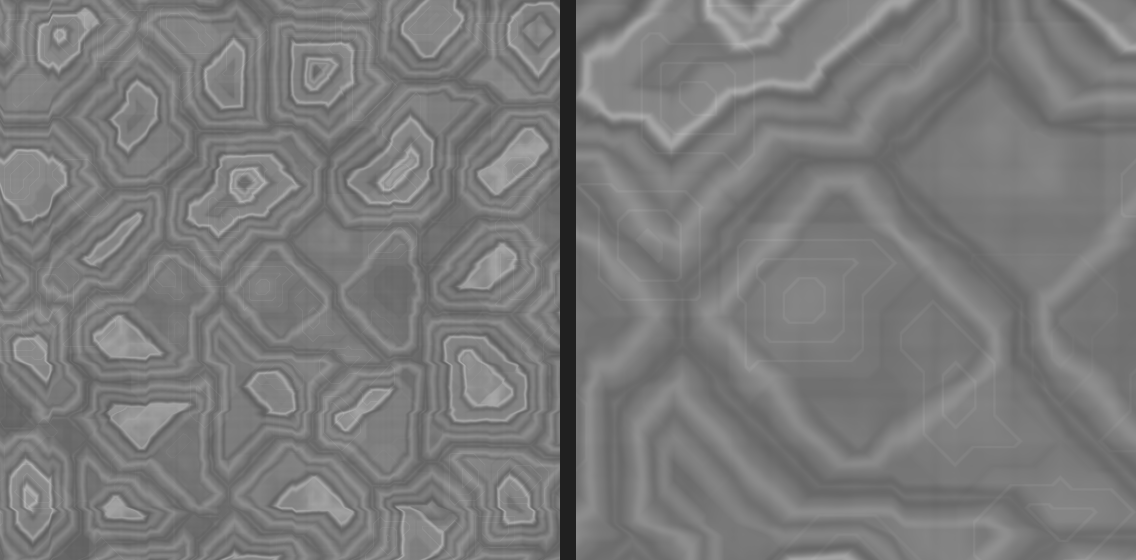
Left: the whole. Right: its middle third, enlarged.
This pattern is drawn by a three.js fragment shader. Its source:

```glsl
// Grey circuit-like relief: contour bands around cells of a square-metric Voronoi field.
varying vec2 vUv;

#define CELLS 5.0          // large cells across the canvas
#define MID_CELLS 11.0     // cells of the faint contour layer
#define FINE_CELLS 26.0    // cells of the finest layer
#define JOG 0.09           // size of the small steps in the lines
#define MID_WARP 0.06      // how far the faint layers bend the bands
#define FINE_WARP 0.02
#define BASE_GREY 0.468
#define PATCH_TONE 0.055   // tone spread between flat patches
#define ETCH 0.028         // strength of the hairline contours
#define GRAIN 0.012        // strength of the straight striations

float hash1(float n) {
  return fract(sin(n * 91.345 + 4.7) * 4375.85);
}

vec2 hash2(vec2 p) {
  vec2 q = vec2(dot(p, vec2(127.1, 311.7)), dot(p, vec2(269.5, 183.3)));
  return fract(sin(q) * 4375.85);
}

// Random plateaus joined by short ramps
float stairs(float x) {
  float i = floor(x);
  return mix(hash1(i), hash1(i + 1.0), smoothstep(0.88, 1.0, x - i)) - 0.5;
}

float noise1(float x) {
  float i = floor(x);
  return mix(hash1(i), hash1(i + 1.0), smoothstep(0.0, 1.0, x - i)) - 0.5;
}

// x: gap between the two nearest sites in the square metric, y: cell tone
vec2 squareCells(vec2 p) {
  vec2 home = floor(p);
  float nearest = 9.0;
  float second = 9.0;
  float tone = 0.0;
  for (int j = -2; j <= 2; j++) {
    for (int i = -2; i <= 2; i++) {
      vec2 cell = home + vec2(float(i), float(j));
      vec2 site = hash2(cell);
      vec2 d = abs(cell + site - p);
      float dist = max(d.x, d.y);
      if (dist < nearest) {
        second = nearest;
        nearest = dist;
        tone = fract(site.x * 7.3 + site.y * 3.1);
      } else {
        second = min(second, dist);
      }
    }
  }
  return vec2(second - nearest, tone);
}

float band(float x, float center, float width) {
  float t = (x - center) / width;
  return exp(-t * t);
}

// Grey value of the relief from the cell border (0) inwards
float reliefProfile(float g) {
  float v = BASE_GREY;
  // border channel
  v -= 0.055 * band(g, 0.02, 0.035);
  v += 0.075 * band(g, 0.14, 0.040);
  v -= 0.030 * band(g, 0.22, 0.025);
  v += 0.040 * band(g, 0.29, 0.035);
  // bright rim and the plateau inside it
  v -= 0.065 * band(g, 0.375, 0.030);
  v += 0.165 * band(g, 0.44, 0.028);
  v += 0.045 * smoothstep(0.44, 0.50, g);
  // strong inner rings of the large cells
  v -= 0.080 * band(g, 0.63, 0.040);
  v += 0.140 * band(g, 0.70, 0.028);
  v += 0.080 * band(g, 0.78, 0.028);
  v -= 0.110 * band(g, 0.86, 0.035);
  v += 0.090 * band(g, 0.94, 0.030);
  v -= 0.170 * band(g, 1.03, 0.040);
  v += 0.060 * band(g, 1.12, 0.030);
  v -= 0.190 * band(g, 1.25, 0.055);
  v += 0.100 * band(g, 1.36, 0.040);
  return v;
}

// Thin line at every whole step of x
float hairline(float x) {
  float d = abs(fract(x) - 0.5);
  return smoothstep(0.40, 0.48, d);
}

void main() {
  vec2 p = vUv * CELLS + 3.0;
  p += JOG * vec2(stairs(p.y * 2.3), stairs(p.x * 2.3 + 40.0));

  vec2 large = squareCells(p);
  vec2 mid = squareCells(vUv * MID_CELLS + 20.0);
  vec2 fine = squareCells(vUv * FINE_CELLS + 60.0);

  float gap = large.x + MID_WARP * (mid.x - 0.3) + FINE_WARP * (fine.x - 0.3);
  float grey = reliefProfile(gap);

  // flat patches of differing tone
  grey += PATCH_TONE * (mid.y - 0.45) * smoothstep(0.0, 0.06, mid.x);

  // hairline contours, present in some cells only
  float etched = smoothstep(0.35, 0.8, mid.y) * smoothstep(0.0, 0.06, mid.x);
  grey += ETCH * etched * (hairline(mid.x * 4.0) - 0.2);

  // straight striations
  grey += GRAIN * (noise1(vUv.x * 190.0) + noise1(vUv.y * 190.0 + 300.0));

  gl_FragColor = vec4(vec3(grey), 1.0);
}
```
